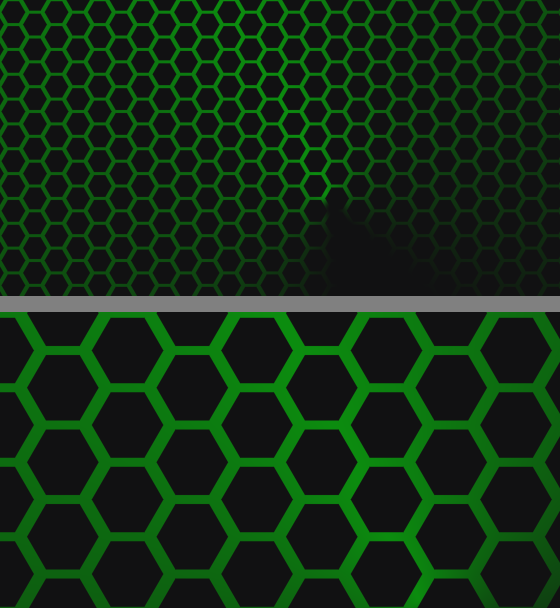
Top, the full canvas; bottom, a detail of the centre.
Reproduce this pattern procedurally as a WebGL 2 fragment shader.

```glsl
#version 300 es
precision highp float;

uniform vec2 u_resolution;
out vec4 fragColor;

// Lengths are in canvas heights, wall widths in cell heights
#define CELL vec2(0.1458, 0.0839)
#define FIRST_CENTER vec2(0.0453, 0.9589)
#define FLAT_WALL 0.121
#define SLANTED_WALL 0.170
#define LIGHT_PIVOT vec2(1.126, 0.295)
#define LIGHT_DIRECTION vec2(-0.44, 0.898)
#define FADE_ANGLE 2.74
#define BACKGROUND vec3(0.067, 0.067, 0.069)
#define GREEN vec3(0.045, 0.55, 0.06)

const vec2 PERIOD = vec2(1.73205, 1.0);

// Offset from the nearest point of a rectangular lattice
vec2 latticeOffset(vec2 q) {
  return q - PERIOD * floor(q / PERIOD + 0.5);
}

// Offset from the center of the enclosing flat-topped hexagon
vec2 hexOffset(vec2 q) {
  vec2 a = latticeOffset(q);
  vec2 b = latticeOffset(q - 0.5 * PERIOD);
  return dot(a, a) < dot(b, b) ? a : b;
}

// Distance into the hexagon's dark face, negative on the walls
float faceDistance(vec2 offset) {
  vec2 h = abs(offset);
  float flatSide = 0.5 - h.y - 0.5 * FLAT_WALL;
  float slantedSide = 0.5 - dot(h, vec2(0.866025, 0.5)) - 0.5 * SLANTED_WALL;
  return min(flatSide, slantedSide);
}

// Angular sweep of light, darkest opposite its direction
float sweepLight(vec2 p) {
  vec2 d = p - LIGHT_PIVOT;
  float side = d.x * LIGHT_DIRECTION.y - d.y * LIGHT_DIRECTION.x;
  float angle = abs(atan(side, dot(d, LIGHT_DIRECTION) + 1e-6));
  float sweep = clamp(1.0 - angle / FADE_ANGLE, 0.0, 1.0);
  return sweep * smoothstep(0.012, 0.055, length(d));
}

void main() {
  vec2 p = gl_FragCoord.xy / u_resolution.y;
  vec2 q = (p - FIRST_CENTER) / CELL * PERIOD;

  // Walls with edges smoothed over about one pixel
  float edge = 0.7 / (u_resolution.y * CELL.y);
  float wall = 1.0 - smoothstep(-edge, edge, faceDistance(hexOffset(q)));

  fragColor = vec4(mix(BACKGROUND, GREEN, wall * sweepLight(p)), 1.0);
}
```
